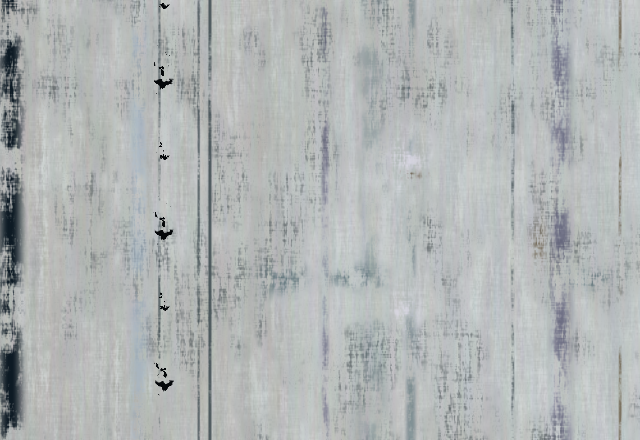
A Shadertoy shader for this texture:

```glsl
// Worn pale grey woven cloth with faded vertical stripes, navy stains and ink blots.
const vec3 WARM_CLOTH = vec3(0.724, 0.731, 0.722);
const vec3 COOL_CLOTH = vec3(0.755, 0.775, 0.778);
const vec3 SCRATCH = vec3(0.33, 0.36, 0.37);
const vec3 PALE = vec3(0.84, 0.86, 0.86);
const vec3 NAVY = vec3(0.05, 0.10, 0.14);
const vec3 INK = vec3(0.02, 0.03, 0.04);
const vec3 SLATE = vec3(0.26, 0.31, 0.33);
const vec3 TEAL = vec3(0.33, 0.42, 0.45);
const vec3 BLUE = vec3(0.62, 0.69, 0.76);
const vec3 LILAC = vec3(0.37, 0.37, 0.48);
const vec3 OCHRE = vec3(0.42, 0.37, 0.29);
const vec3 GLOW = vec3(0.86, 0.85, 0.90);
const float ASPECT = 1.4545;
const float REPEAT = 0.343;      // height of one printed repeat
const float REPEAT_START = 0.13;
const float THREAD_CONTRAST = 0.13;
const float SCRATCH_AMOUNT = 0.85;

// Stripes: centre x, half width, strength, coverage
const int STRIPES = 12;
const vec4 STRIPE[STRIPES] = vec4[STRIPES](
    vec4(0.068, 0.007, 0.55, 0.02), vec4(0.183, 0.006, 0.50, 0.02),
    vec4(0.217, 0.013, 0.60, 0.10), vec4(0.249, 0.0016, 0.75, 0.08),
    vec4(0.3105, 0.0016, 0.75, 0.25), vec4(0.328, 0.0022, 0.90, 0.36),
    vec4(0.508, 0.005, 0.60, 0.03), vec4(0.580, 0.020, 0.35, 0.02),
    vec4(0.642, 0.007, 0.60, 0.02), vec4(0.801, 0.0022, 0.80, 0.03),
    vec4(0.876, 0.015, 0.75, 0.07), vec4(0.969, 0.002, 0.80, 0.08));
const vec3 STRIPE_COLOUR[STRIPES] = vec3[STRIPES](PALE, PALE, BLUE, SLATE,
    SLATE, SLATE, LILAC, TEAL, TEAL, SLATE, LILAC, OCHRE);

// Smudges: centre, half size
const int SMUDGES = 8;
const vec4 SMUDGE[SMUDGES] = vec4[SMUDGES](
    vec4(0.440, 0.365, 0.035, 0.032), vec4(0.560, 0.370, 0.045, 0.025),
    vec4(0.920, 0.365, 0.045, 0.022), vec4(0.632, 0.640, 0.030, 0.070),
    vec4(0.630, 0.280, 0.022, 0.060), vec4(0.640, 0.604, 0.028, 0.010),
    vec4(0.672, 0.470, 0.016, 0.060), vec4(0.842, 0.440, 0.012, 0.050));
const vec3 SMUDGE_COLOUR[SMUDGES] = vec3[SMUDGES](
    TEAL, TEAL, TEAL, GLOW, GLOW, OCHRE, SCRATCH, OCHRE);

float hash(vec2 p) {
    return fract(sin(dot(p, vec2(127.1, 311.7))) * 43758.5453);
}
float noise(vec2 p) {
    vec2 i = floor(p), f = fract(p);
    f = f * f * (3.0 - 2.0 * f);
    return mix(mix(hash(i), hash(i + vec2(1, 0)), f.x),
               mix(hash(i + vec2(0, 1)), hash(i + vec2(1, 1)), f.x), f.y);
}
float fbm(vec2 p) {
    float sum = 0.0, amp = 0.533;
    for (int i = 0; i < 4; i++) {
        sum += amp * noise(p);
        p = p * 2.03 + 17.3;
        amp *= 0.5;
    }
    return sum;
}
// Ragged crescent with loose specks above it
float inkBlot(vec2 q, vec2 seed) {
    q += 0.008 * (vec2(noise(q * 80.0 + seed), noise(q * 80.0 + seed + 40.0)) - 0.5);
    float rough = fbm(q * 100.0 + seed);
    float arc = abs(length(q - vec2(0.0, 0.011)) - 0.017) - 0.022 * (rough - 0.27);
    float ink = 1.0 - smoothstep(-0.001, 0.002, max(arc, q.y - 0.004));
    float far = 0.56 + 6.0 * length(q * vec2(1.6, 0.6) - vec2(-0.012, 0.018));
    return max(ink, smoothstep(0.0, 0.05, fbm(q * vec2(110, 70) + seed + 9.0) - far));
}

void mainImage(out vec4 fragColor, in vec2 fragCoord) {
    vec2 p = fragCoord / iResolution.xy;
    float pixel = 1.0 / iResolution.x;

    // Weave: fine and coarse threads both ways, and fuzz that breaks them up
    float warp = 0.55 * noise(p * vec2(470, 42)) + 0.45 * noise(p * vec2(230, 15));
    float weft = 0.6 * noise(p * vec2(80, 330)) + 0.4 * noise(p * vec2(24, 130));
    float fuzz = noise(p * vec2(500, 170) + 50.0);
    float thread = 0.5 * warp + 0.28 * weft + 0.22 * fuzz - 0.5;
    float column = fbm(vec2(p.x * 55.0, p.y * 1.6));
    float cool = smoothstep(0.3, 0.8, p.x * 0.45 + fbm(p * vec2(8, 4)) * 0.65);
    vec3 colour = mix(WARM_CLOTH, COOL_CLOTH, cool);
    colour += THREAD_CONTRAST * thread + 0.09 * (column - 0.5);
    vec2 fibre = p * vec2(190, 10);
    colour += 0.03 * (vec3(noise(fibre), noise(fibre + 31.0), noise(fibre + 67.0)) - 0.5);

    // Pale seam and rubbed highlights
    float seam = exp(-pow((p.y - 0.595) / 0.022, 2.0)) * noise(p * vec2(12, 40));
    float rubbed = smoothstep(0.52, 0.90, fbm(p * vec2(70, 7) + 80.0) + 0.5 * thread);
    colour = mix(colour, PALE, 0.25 * seam + 0.40 * rubbed);

    // Soft grime, caught on the raised threads
    float grime = 0.7 * fbm(p * vec2(20, 9) + 3.0) + 0.3 * column;
    float caught = smoothstep(-0.12, 0.32, thread);
    colour = mix(colour, SCRATCH, SCRATCH_AMOUNT * smoothstep(0.42, 0.76, grime) * caught);

    // Faded stripes
    for (int i = 0; i < STRIPES; i++) {
        vec4 s = STRIPE[i];
        float band = 1.0 - smoothstep(s.y * 0.2, s.y * 1.6 + 0.5 * pixel, abs(p.x - s.x));
        float patchy = fbm(p * vec2(45, 13) + float(i) * 13.7) + 0.8 * thread + s.w;
        colour = mix(colour, STRIPE_COLOUR[i], s.z * band * smoothstep(0.38, 0.86, patchy));
    }
    // Smudges caught on the threads
    for (int i = 0; i < SMUDGES; i++) {
        vec2 q = (p - SMUDGE[i].xy) / SMUDGE[i].zw;
        float cover = smoothstep(0.30, 0.95, fbm(p * vec2(50, 30) + float(i)) + 1.2 * thread);
        colour = mix(colour, SMUDGE_COLOUR[i], exp(-dot(q, q)) * cover);
    }
    // Navy stain on the left edge; a large and a small ink blot in each repeat
    float cycle = (p.y - REPEAT_START) / REPEAT;
    float edge = 1.0 - smoothstep(0.002, 0.030, abs(p.x - 0.016));
    float stain = fbm(p * vec2(40, 17) + 5.0) + 0.13 * cos(cycle * 6.2832) + 0.8 * thread;
    colour = mix(colour, NAVY, edge * smoothstep(0.34, 0.72, stain));
    for (int i = 0; i < 2; i++) {
        float turn = cycle + 0.5 * float(i) + 0.5;
        vec2 q = vec2((p.x - 0.257) * ASPECT, (fract(turn) - 0.5) * REPEAT);
        float blot = inkBlot(q / (1.0 - 0.45 * float(i)), vec2(floor(turn) * 0.3, float(i) * 7.0));
        colour = mix(colour, INK, blot);
    }
    fragColor = vec4(clamp(colour, 0.0, 1.0), 1.0);
}
```
